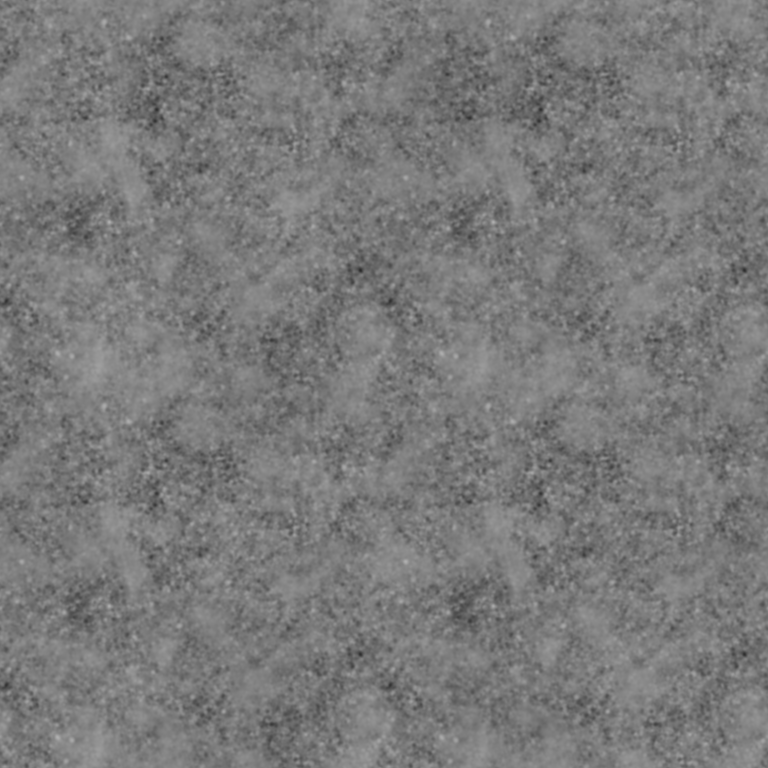
Write a Shadertoy shader that draws this texture.

```glsl
// Soft grey mottled stone: cloudy blotches under fine grain, with rare pale flecks.

const float TILES = 2.0;          // the grain repeats twice across the canvas
const float TAU = 6.2831853;
const float MID_GREY = 0.473;

// Three random values in 0..1 for a cell
vec3 hash3(vec2 cell, float seed) {
    vec3 p = fract(vec3(cell.xyx + seed * 17.3) * vec3(0.1031, 0.1030, 0.0973));
    p += dot(p, p.yxz + 33.33);
    return fract((p.xxy + p.yzz) * p.zyx);
}

// Round falloff from 1 at the centre to 0 at distance 1
float softDot(vec2 d) {
    float k = max(1.0 - dot(d, d), 0.0);
    return k * k * k;
}

// Cellular noise of light and dark dots, wrapped every "cells", unit deviation
float dotNoise(vec2 tilePos, float cells, float seed) {
    vec2 p = tilePos * cells;
    vec2 base = floor(p);
    float sum = 0.0;
    for (int y = -1; y <= 1; y++)
    for (int x = -1; x <= 1; x++) {
        vec2 cell = base + vec2(x, y);
        vec3 rnd = hash3(mod(cell, cells), seed);
        sum += softDot(p - cell - rnd.xy) * (2.0 * rnd.z - 1.0);
    }
    return sum * 2.58;
}

// Sparse bright dots; "share" is the part of the cells that holds one
float flecks(vec2 tilePos, float cells, float share, float seed) {
    vec2 p = tilePos * cells;
    vec2 base = floor(p);
    float sum = 0.0;
    for (int y = -1; y <= 1; y++)
    for (int x = -1; x <= 1; x++) {
        vec2 cell = base + vec2(x, y);
        vec3 rnd = hash3(mod(cell, cells), seed);
        sum += softDot(p - cell - rnd.xy) * step(1.0 - share, rnd.z);
    }
    return sum;
}

// Layered sines that bend the blotches without breaking the repeat
vec2 bend(vec2 p, float amount) {
    vec2 a = sin(TAU * (3.0 * p.yx + vec2(1.0, 2.0) * p + vec2(0.1, 0.6)));
    vec2 b = sin(TAU * (7.0 * p.yx - vec2(4.0, 3.0) * p + vec2(0.4, 0.2)));
    return p + amount * (a + 0.5 * b);
}

void mainImage(out vec4 fragColor, in vec2 fragCoord) {
    vec2 canvas = fragCoord / iResolution.y;
    vec2 tilePos = canvas * TILES;
    vec2 bent = bend(tilePos, 0.012);

    // Blotches from large to small; the broadest does not repeat
    float broad = dotNoise(canvas, 9.0, 1.0);
    float patches = dotNoise(bent, 9.0, 2.0);
    float mottle = dotNoise(bent, 19.0, 3.0);
    float crumbs = dotNoise(bent, 38.0, 4.0);

    // Fine grain, stronger inside the dark patches
    float grain = 0.016 * dotNoise(tilePos, 52.0, 5.0)
                + 0.030 * dotNoise(tilePos, 88.0, 6.0)
                + 0.012 * dotNoise(tilePos, 126.0, 7.0);
    float roughness = clamp(1.0 - 0.25 * patches - 0.15 * mottle, 0.45, 1.6);

    float grey = MID_GREY
               + 0.011 * broad + 0.017 * patches
               + 0.017 * mottle + 0.014 * crumbs
               + grain * roughness
               + 0.14 * flecks(tilePos, 76.0, 0.005, 8.0);

    fragColor = vec4(vec3(clamp(grey, 0.0, 1.0)), 1.0);
}
```
